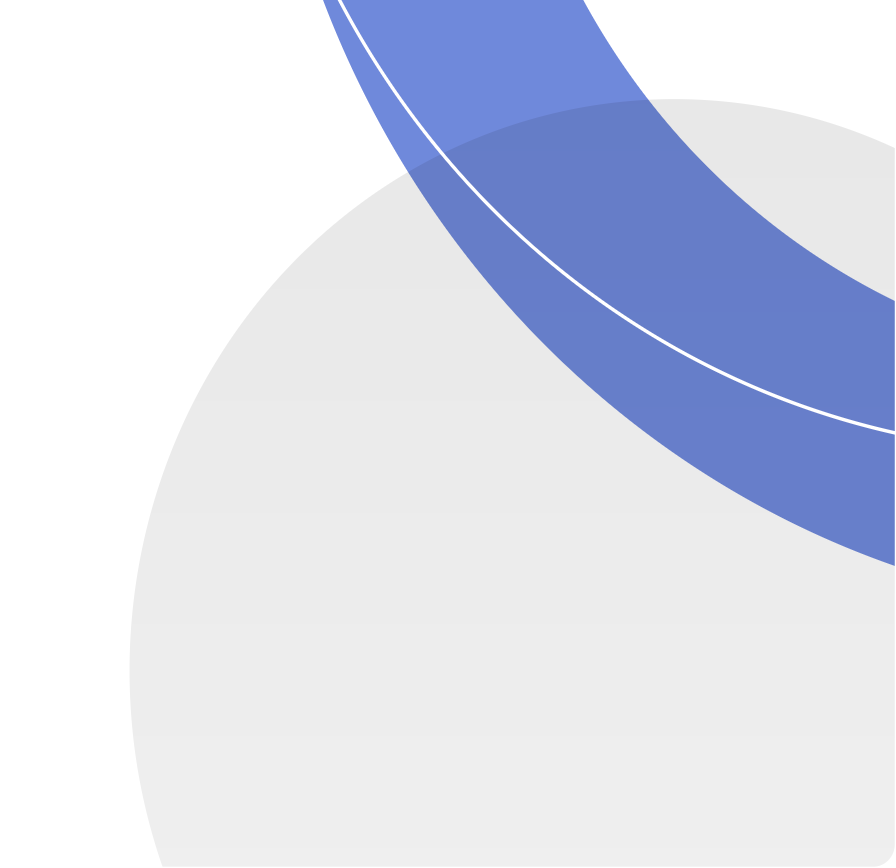
Give the GLSL for this background, as a Shadertoy shader.

```glsl
const vec3 PAPER = vec3(1.0);
const vec3 BLUE = vec3(0.437, 0.537, 0.859);
const vec3 SHADE_LOW = vec3(0.936);
const vec3 SHADE_HIGH = vec3(0.909);

// Width over height of the plane in which all arcs are round
const float PLANE_ASPECT = 1.0832;

float discDistance(vec2 p, vec2 center, float radius) {
    return length(p - center) - radius;
}

float ringDistance(vec2 p, vec2 center, float radius, float halfWidth) {
    return abs(discDistance(p, center, radius)) - halfWidth;
}

// Quadrant left of and above a corner, rounded at that corner
float cornerDistance(vec2 p, vec2 corner, float radius) {
    vec2 q = vec2(p.x - corner.x, corner.y - p.y) + radius;
    return length(max(q, 0.0)) + min(max(q.x, q.y), 0.0) - radius;
}

float coverage(float dist, float pixel) {
    return clamp(0.5 - dist / pixel, 0.0, 1.0);
}

void mainImage(out vec4 fragColor, in vec2 fragCoord) {
    vec2 p = fragCoord / iResolution.xy * vec2(PLANE_ASPECT, 1.0);
    float pixel = 1.0 / iResolution.y;

    // Broad blue band
    float band = ringDistance(p, vec2(1.4368, 1.4169), 0.9842, 0.1421);
    vec3 color = mix(PAPER, BLUE, coverage(band, pixel));

    // Translucent grey disc, darker towards its top
    float disc = discDistance(p, vec2(0.8152, 0.2272), 0.6586);
    vec3 shade = mix(SHADE_LOW, SHADE_HIGH, clamp(p.y / 0.886, 0.0, 1.0));
    color *= mix(vec3(1.0), shade, coverage(disc, pixel));

    // Thin white arc
    float arc = ringDistance(p, vec2(1.2922, 1.4858), 1.0067, 0.002);
    color = mix(color, PAPER, coverage(arc, pixel));

    // Card edge with a rounded lower right corner
    float card = cornerDistance(p, vec2(1.0817, 0.0015), 0.026);
    color = mix(PAPER, color, coverage(card, pixel));

    fragColor = vec4(color, 1.0);
}
```
